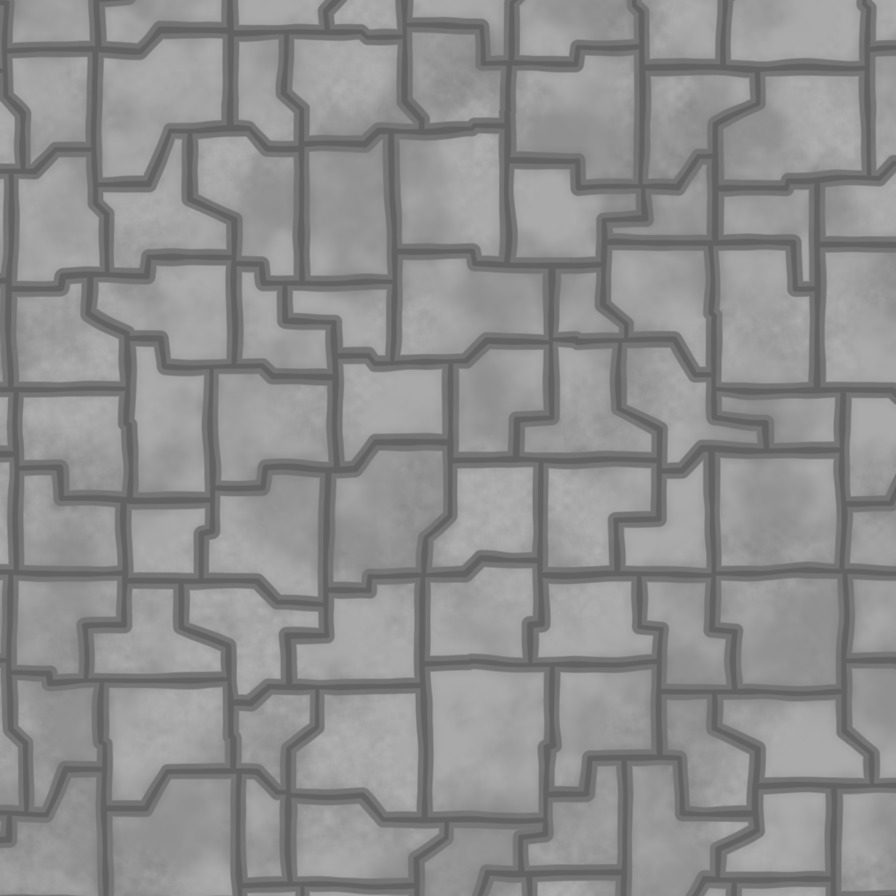
Reproduce this texture procedurally as a WebGL 1 fragment shader.

```glsl
precision highp float;
uniform vec2 u_resolution;

#define STONES 8.5          // stones across the canvas
#define STAGGER 0.30        // sideways reach of a joint, in stones
#define CHAMFER 0.20        // longest slanted run of a bend, in stones
#define JOINT_HALF 0.0090   // half width of joint with its bevels
#define CORE_HALF 0.0031    // half width of the dark groove
#define SOFTNESS 0.0013
#define CORE_COLOR vec3(0.385)
#define BEVEL_COLOR vec3(0.458)
#define FACE_DARK vec3(0.562)
#define FACE_LIGHT vec3(0.662)
#define GRAIN 0.075

float hash(vec2 p) {
  return fract(sin(dot(p, vec2(127.1, 311.7))) * 43758.5453);
}

float noise(vec2 p) {
  vec2 i = floor(p), f = fract(p);
  f = f * f * (3.0 - 2.0 * f);
  return mix(mix(hash(i), hash(i + vec2(1.0, 0.0)), f.x),
             mix(hash(i + vec2(0.0, 1.0)), hash(i + 1.0), f.x), f.y);
}

float fbm(vec2 p) {
  float sum = 0.0, amp = 0.5;
  for (int i = 0; i < 4; i++) {
    sum += amp * noise(p);
    p = mat2(1.6, 1.2, -1.2, 1.6) * p + 7.3;
    amp *= 0.5;
  }
  return sum / 0.9375;
}

float segmentDistance(vec2 p, vec2 a, vec2 b) {
  vec2 ap = p - a, ab = b - a;
  return length(ap - ab * clamp(dot(ap, ab) / max(dot(ab, ab), 1e-5), 0.0, 1.0));
}

// A joint is a line with three levels, linked by two steep or slanted bends
struct Joint {
  vec3 level;
  vec2 bend;
  vec2 run;
};

float pick(vec2 cell, float seed) {
  return hash(cell + seed * vec2(17.3, 9.7));
}

float offsetAt(vec2 cell, float seed) {
  return STAGGER * (2.0 * pick(cell, seed) - 1.0);
}

Joint jointAt(vec2 cell) {
  Joint j;
  j.level.x = offsetAt(cell, 1.0);
  j.level.y = pick(cell, 2.0) < 0.45 ? j.level.x : offsetAt(cell, 3.0);
  j.level.z = pick(cell, 4.0) < 0.45 ? j.level.y : offsetAt(cell, 5.0);
  j.bend = vec2(-0.41, 0.41) + 0.14 * vec2(-pick(cell, 6.0), pick(cell, 7.0));
  vec2 slanted = step(0.45, vec2(pick(cell, 8.0), pick(cell, 9.0)));
  j.run = max(slanted * min(abs(j.level.yz - j.level.xy), CHAMFER), 0.02);
  return j;
}

float levelAt(Joint j, float along) {
  vec2 ramp = clamp((along - j.bend) / j.run + 0.5, 0.0, 1.0);
  return mix(mix(j.level.x, j.level.y, ramp.x), j.level.z, ramp.y);
}

// Upright and level joints alternate; each one ends on its crossing neighbours
float jointDistance(vec2 p) {
  float nearest = 9.0;
  for (int y = -1; y <= 2; y++) {
    for (int x = -1; x <= 2; x++) {
      vec2 cell = floor(p) + vec2(float(x), float(y));
      bool upright = mod(cell.x + cell.y, 2.0) < 0.5;
      vec2 axis = upright ? vec2(0.0, 1.0) : vec2(1.0, 0.0);
      vec2 q = upright ? (p - cell).yx : p - cell;
      Joint j = jointAt(cell);
      vec2 first = vec2(levelAt(jointAt(cell - axis), j.level.x) - 1.0, j.level.x);
      vec2 last = vec2(levelAt(jointAt(cell + axis), j.level.z) + 1.0, j.level.z);
      vec2 lo = j.bend - 0.5 * j.run, hi = j.bend + 0.5 * j.run;
      vec2 a = vec2(lo.x, j.level.x), b = vec2(hi.x, j.level.y);
      vec2 c = vec2(lo.y, j.level.y), d = vec2(hi.y, j.level.z);
      nearest = min(nearest, min(segmentDistance(q, first, a), segmentDistance(q, a, b)));
      nearest = min(nearest, min(segmentDistance(q, b, c), segmentDistance(q, c, d)));
      nearest = min(nearest, segmentDistance(q, d, last));
    }
  }
  return nearest;
}

void main() {
  vec2 uv = gl_FragCoord.xy / u_resolution.y;
  float blur = max(SOFTNESS, 0.7 / u_resolution.y);

  // Hand-drawn wobble of the joints
  vec2 wobble = vec2(noise(uv * 19.0), noise(uv * 19.0 + 40.0)) - 0.5;
  vec2 drawn = uv + 0.005 * wobble;
  float dist = jointDistance(drawn * STONES + 20.0) / STONES;
  dist += 0.0016 * (noise(uv * 42.0 + 11.0) - 0.5);

  // Cloudy faces with patches of fine grain and dimmer rims
  float cloud = smoothstep(0.22, 0.72, fbm(uv * 13.0 + 3.0));
  vec3 face = mix(FACE_DARK, FACE_LIGHT, cloud);
  float patches = smoothstep(0.35, 0.7, fbm(uv * 11.0 + 60.0));
  face += GRAIN * patches * (fbm(uv * 120.0) - 0.5);
  face -= 0.022 * (1.0 - smoothstep(JOINT_HALF, 2.2 * JOINT_HALF, dist));

  // Groove, bevel and face by distance
  vec3 bevel = BEVEL_COLOR + 0.03 * (fbm(uv * 34.0) - 0.5);
  vec3 color = mix(CORE_COLOR, bevel, smoothstep(CORE_HALF - blur, CORE_HALF + blur, dist));
  color = mix(color, face, smoothstep(JOINT_HALF - blur, JOINT_HALF + blur, dist));
  gl_FragColor = vec4(color, 1.0);
}
```
